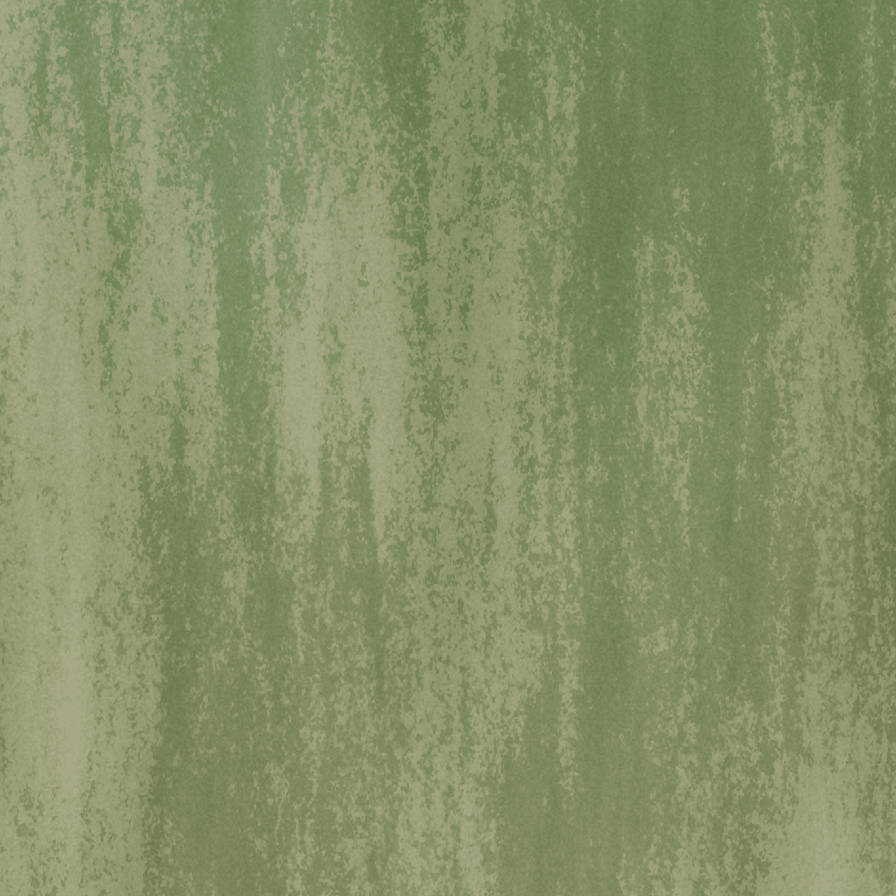
This texture is drawn by a Shadertoy shader. Its source:

```glsl
// Weathered green wall: flaking pale paint in vertical streaks over a darker wash.

const vec3 DARK_MOSS  = vec3(0.375, 0.450, 0.265);
const vec3 PALE_SAGE  = vec3(0.645, 0.660, 0.515);
const vec3 GREEN_TINT = vec3(-0.022, 0.006, 0.006);

float hash(vec2 p) {
    vec3 q = fract(p.xyx * 0.1031);
    q += dot(q, q.yzx + 33.33);
    return fract((q.x + q.y) * q.z);
}

// Smooth value noise in -1..1
float valueNoise(vec2 p, float seed) {
    vec2 cell = floor(p) + seed;
    vec2 f = fract(p);
    f = f * f * (3.0 - 2.0 * f);
    float low  = mix(hash(cell), hash(cell + vec2(1, 0)), f.x);
    float high = mix(hash(cell + vec2(0, 1)), hash(cell + vec2(1, 1)), f.x);
    return 2.0 * mix(low, high, f.y) - 1.0;
}

// Blended cellular noise in -1..1: rounded flakes of random height
float cellNoise(vec2 p, float seed) {
    vec2 cell = floor(p);
    vec2 f = fract(p);
    float sum = 0.0;
    float total = 0.0;
    for (int y = -1; y <= 1; y++) {
        for (int x = -1; x <= 1; x++) {
            vec2 offset = vec2(x, y);
            vec2 id = cell + offset + seed;
            vec2 site = offset + vec2(hash(id), hash(id + 57.0)) - f;
            float weight = exp(-9.0 * dot(site, site));
            sum += weight * hash(id + 113.0);
            total += weight;
        }
    }
    return 2.0 * sum / total - 1.0;
}

// Tall streaks from broad bands down to narrow runs
float streaks(vec2 p, vec2 scale, float seed) {
    float sum = 0.0;
    float amplitude = 0.5;
    for (int i = 0; i < 5; i++) {
        sum += amplitude * valueNoise(p * scale, seed + 31.0 * float(i));
        scale *= vec2(2.0, 1.7);
        amplitude *= 0.76;
    }
    return sum;
}

// Flakes from clusters down to specks, a little taller than wide
float flakeField(vec2 p) {
    return 0.30 * cellNoise(p * vec2(90.0, 48.0), 17.0)
         + 0.45 * cellNoise(p * vec2(190.0, 125.0), 41.0)
         + 0.50 * cellNoise(p * vec2(370.0, 270.0), 67.0);
}

// Signed paint thickness; uneven column heights give ragged, tapering ends
float paintBody(vec2 p) {
    float ragged = 0.10 * valueNoise(vec2(p.x * 30.0, p.y * 2.0), 211.0)
                 + 0.06 * valueNoise(vec2(p.x * 80.0, p.y * 4.0), 223.0);
    return streaks(p + vec2(0.0, ragged), vec2(7.5, 1.8), 11.0);
}

void mainImage(out vec4 fragColor, in vec2 fragCoord) {
    vec2 uv = fragCoord / iResolution.y;

    // Slight sideways wander keeps the streaks from being ruled lines
    vec2 p = uv + vec2(0.003 * valueNoise(uv * vec2(12.0, 16.0), 5.0), 0.0);

    float flakes = flakeField(p);
    float grit = valueNoise(uv * vec2(470.0, 430.0), 73.0);
    float body = paintBody(p);

    // Some areas are rubbed thin, others break off crisply
    float rub = 0.5 + 0.5 * valueNoise(p * vec2(14.0, 4.0), 239.0);
    float softness = mix(0.12, 0.40, rub);
    float cover = smoothstep(-softness, softness, 1.05 * body + 0.68 * flakes - 0.03);

    // Soft washes under and over the flaking layer
    float wash = streaks(p, vec2(6.0, 1.5), 307.0);
    float haze = valueNoise(p * vec2(4.0, 2.5), 401.0);
    float shade = 0.24 * wash + 0.09 * haze + 0.16 * body;
    float tone = mix(0.41, 0.73, cover) + shade + 0.11 * grit + 0.06 * flakes;

    // Exposed darks lean green toward the top and olive toward the foot
    float greenness = clamp(1.4 * (uv.y - 0.5) + 0.5 * haze, -0.6, 0.9);
    vec3 colour = mix(DARK_MOSS, PALE_SAGE, clamp(tone, -0.06, 1.02));
    colour += GREEN_TINT * greenness * (1.0 - 0.7 * cover);

    fragColor = vec4(colour, 1.0);
}
```
